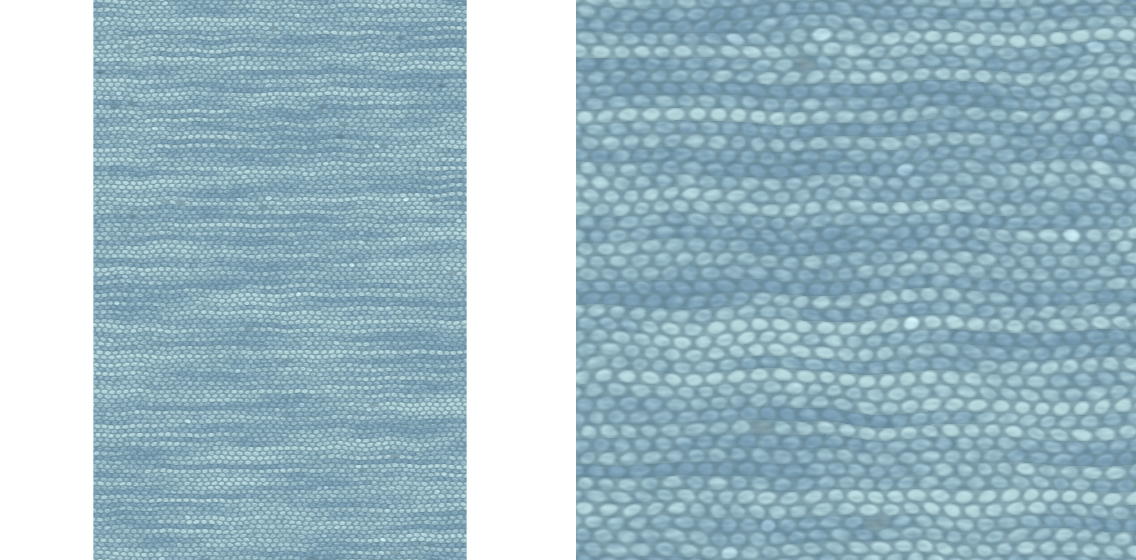
Left, the full canvas; right, a detail of the centre.
Reproduce this texture procedurally as a Shadertoy shader.

```glsl
// Pale blue handwoven flatweave panel with streaky weft yarns on a white ground.

float hash(vec2 p) {
    vec3 q = fract(p.xyx * vec3(0.1031, 0.1030, 0.0973));
    q += dot(q, q.yzx + 33.33);
    return fract((q.x + q.y) * q.z);
}

// Gradient at a lattice corner, wrapped to a whole period
float corner(vec2 cell, vec2 offset, vec2 period) {
    float angle = 6.2832 * hash(mod(cell, period) + 7.0);
    return dot(vec2(cos(angle), sin(angle)), offset);
}

float gradientNoise(vec2 p, vec2 period) {
    vec2 i = floor(p), f = fract(p), e = vec2(1.0, 0.0);
    vec2 u = f * f * f * (f * (f * 6.0 - 15.0) + 10.0);
    float low = mix(corner(i, f, period), corner(i + e, f - e, period), u.x);
    float high = mix(corner(i + e.yx, f - e.yx, period), corner(i + 1.0, f - 1.0, period), u.x);
    return mix(low, high, u.y);
}

vec3 weave(vec2 uv) {
    const vec2 stitches = vec2(78.0, 128.0);

    // Staggered stitches with slightly uneven yarn paths
    vec2 wobble = vec2(gradientNoise(uv * vec2(16.0, 64.0), vec2(16.0, 64.0)),
                       gradientNoise(uv * vec2(20.0, 12.0) + 3.5, vec2(20.0, 12.0)));
    vec2 grid = uv * stitches + wobble * vec2(0.5, 0.7);
    float row = floor(grid.y);
    grid.x += 0.5 * mod(row, 2.0);
    vec2 cell = mod(floor(grid), stitches);
    vec2 local = fract(grid) - 0.5;
    float variety = hash(cell + 19.0);

    // Dye variation: broad bands, long streaks in each yarn, fine fibres
    float band = gradientNoise(vec2(uv.x * 3.0, row / 4.0), vec2(3.0, 32.0));
    float streak = gradientNoise(vec2(uv.x * 6.0, row + 0.5), vec2(6.0, 128.0));
    float fibre = gradientNoise(uv * vec2(128.0, 320.0), vec2(128.0, 320.0));
    float tone = 0.5 + 0.7 * band + 0.95 * streak + 0.28 * (variety - 0.5) + 0.35 * fibre;
    vec3 weft = mix(vec3(0.49, 0.635, 0.72), vec3(0.71, 0.84, 0.86), clamp(tone, 0.0, 1.0));

    // Rounded weft floats above the darker warp
    vec2 radius = vec2(0.41 + 0.07 * variety, 0.52);
    float bead = 1.0 - smoothstep(0.55, 1.12, length(local / radius));
    vec3 gap = mix(weft * 0.82, vec3(0.45, 0.60, 0.66), 0.5);
    vec3 color = mix(gap, weft, bead);
    color += bead * 0.06 * local.y + 0.05 * fibre;

    // Occasional dark nubs and pale slubs
    float nub = hash(cell + 151.0);
    color *= 1.0 - 0.2 * bead * step(0.997, nub);
    return color + 0.09 * bead * step(nub, 0.006);
}

void mainImage(out vec4 fragColor, in vec2 fragCoord) {
    vec2 uv = fragCoord / iResolution.xy;

    // Panel fills the middle two thirds, running through top and bottom
    float pixel = 1.0 / iResolution.x;
    float panel = 1.0 - smoothstep(-pixel, pixel, abs(uv.x - 0.5) - 1.0 / 3.0);
    fragColor = vec4(mix(vec3(1.0), weave(uv), panel), 1.0);
}
```
